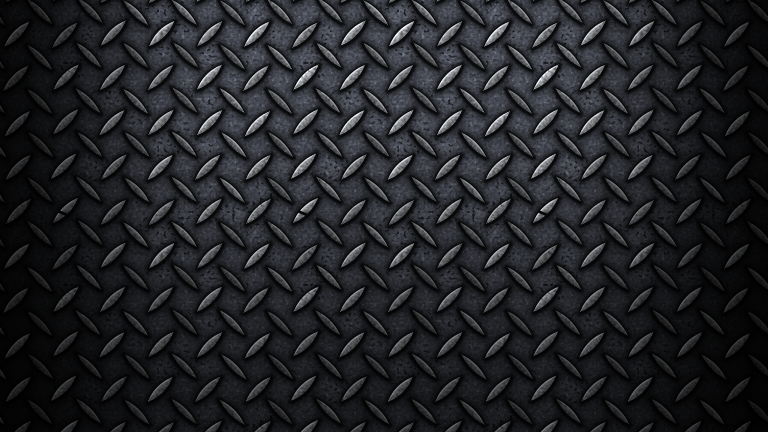
This texture is drawn by a WebGL 1 fragment shader. Its source:

```glsl
precision highp float;

uniform vec2 u_resolution;

#define CELL vec2(0.1111, 0.1028)
#define ORIGIN vec2(0.354, 0.766)
#define WEAR_PERIOD 5.0
#define BAR_HALF_LENGTH 0.0445
#define BAR_HALF_WIDTH 0.0104
#define SHADOW_WIDTH 0.0075
#define CUT_CELL vec2(1.0, 4.0)
#define PLATE_COLOR vec3(0.315, 0.33, 0.37)
#define FACE_COLOR vec3(0.60, 0.61, 0.63)
#define RIM_COLOR vec3(0.95, 0.96, 0.98)
#define SHADOW_COLOR vec3(0.025, 0.026, 0.031)

float hash(vec2 c) {
  vec3 h = fract(c.xyx * 0.1031);
  h += dot(h, h.yzx + 33.33);
  return fract((h.x + h.y) * h.z);
}

// Dot product of a lattice gradient with the offset from its corner
float corner(vec2 cell, vec2 offset, float period) {
  float angle = 6.2832 * hash(mod(cell, period) + period);
  return dot(vec2(cos(angle), sin(angle)), offset);
}

// Tiling gradient noise, about -0.7 to 0.7
float noise(vec2 p, float period) {
  vec2 i = floor(p), f = p - i;
  vec2 w = f * f * f * (f * (f * 6.0 - 15.0) + 10.0);
  vec2 e = vec2(1.0, 0.0);
  float low = mix(corner(i, f, period), corner(i + e.xy, f - e.xy, period), w.x);
  float high = mix(corner(i + e.yx, f - e.yx, period), corner(i + e.xx, f - e.xx, period), w.x);
  return mix(low, high, w.y);
}

float wearNoise(vec2 q, float frequency) {
  return noise(q * frequency + 0.37, WEAR_PERIOD * frequency);
}

float fbm(vec2 q) {
  float sum = 0.0, amplitude = 0.6, frequency = 1.0;
  for (int i = 0; i < 4; i++) {
    sum += amplitude * wearNoise(q, frequency);
    amplitude *= 0.6;
    frequency *= 2.0;
  }
  return sum;
}

// Pointed lens with its long axis on x
float lensDistance(vec2 p, float halfLength, float halfWidth) {
  float radius = (halfLength * halfLength + halfWidth * halfWidth) / (2.0 * halfWidth);
  float shift = radius - halfWidth;
  p = abs(p);
  if ((p.x - halfLength) * shift > p.y * halfLength) return length(p - vec2(halfLength, 0.0));
  return length(p + vec2(0.0, shift)) - radius;
}

void main() {
  vec2 uv = gl_FragCoord.xy / u_resolution;
  float pixel = 1.0 / u_resolution.y;
  vec2 q = vec2(gl_FragCoord.x * pixel, 1.0 - uv.y) / CELL - ORIGIN;

  // Spotlight falling from above
  float beam = 1.0 - smoothstep(0.2, 0.52, abs(uv.x - 0.5));
  float light = mix(0.1, 1.0, beam) * mix(0.36, 1.0, smoothstep(0.0, 0.85, uv.y));

  // Worn plate with stains, grain and pits
  float stain = fbm(q);
  float grain = wearNoise(q, 13.0) + wearNoise(q + 1.7, 21.0);
  float pits = smoothstep(0.12, 0.4, wearNoise(q, 14.0)) * smoothstep(-0.15, 0.3, stain);
  float scuffs = smoothstep(0.25, 0.5, wearNoise(q + 2.3, 12.0));
  vec3 color = PLATE_COLOR * (1.0 + 0.4 * stain + 0.32 * grain + 0.4 * scuffs);
  color = mix(color, SHADOW_COLOR, 0.7 * pits) * light;

  // Two interleaved lattices of raised bars, leaning opposite ways
  for (int k = 0; k < 2; k++) {
    float second = float(k);
    float lean = 1.0 - 2.0 * second;
    vec2 id = floor(q + 0.5 - 0.5 * second);
    vec2 tile = mod(id, WEAR_PERIOD);
    vec2 seed = tile + 17.0 * second;
    vec2 jitter = vec2(hash(seed + 3.1), hash(seed + 8.7)) - 0.5;
    vec2 p = (q - id - 0.5 * second - 0.06 * jitter) * CELL * vec2(1.0, -1.0);
    vec2 bar = vec2(p.x + lean * p.y, p.y - lean * p.x) * 0.7071;

    float halfWidth = BAR_HALF_WIDTH * (1.0 - 0.16 * second);
    float d = lensDistance(bar, BAR_HALF_LENGTH, halfWidth);
    float dropped = lensDistance(bar + vec2(0.0, 0.004), BAR_HALF_LENGTH, halfWidth);

    // Contact shadow around and below the bar
    float shade = exp(-max(min(d, dropped), 0.0) / SHADOW_WIDTH);
    color = mix(color, SHADOW_COLOR * light, 0.95 * shade);

    // Beveled face with a lit upper rim
    float gloss = mix(0.8, 1.1, hash(seed + 5.3)) * (1.0 - 0.3 * second);
    float across = bar.y / halfWidth;
    vec3 face = FACE_COLOR * (0.9 + 0.35 * across + 0.3 * grain + 0.2 * stain);
    float rim = (1.0 - smoothstep(0.0, 0.0026, abs(d + 0.0035))) * smoothstep(0.0, 0.4, across);
    face = mix(face, RIM_COLOR, 0.8 * rim);
    face *= 1.0 - 0.3 * pits;

    // One bar per wear tile is cut across
    float chosen = (1.0 - second) * (1.0 - step(0.5, distance(tile, CUT_CELL)));
    float cut = 1.0 - smoothstep(0.002, 0.005, abs(bar.x + 0.009 + 0.4 * bar.y));
    face = mix(face, SHADOW_COLOR, chosen * cut);

    float cover = 1.0 - smoothstep(-0.5 * pixel, 0.5 * pixel, d + 0.0015);
    color = mix(color, face * gloss * mix(light, 1.0, 0.18), cover);
  }

  gl_FragColor = vec4(color, 1.0);
}
```
